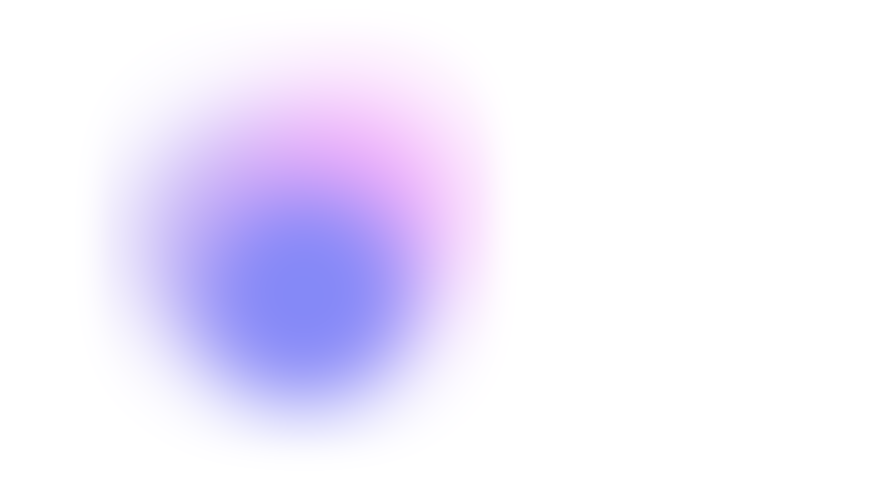
Write a WebGL 2 fragment shader that draws this background.

```glsl
#version 300 es
precision highp float;
// A soft orb of blended lavender, pink and blue glows on white.

uniform vec2 u_resolution;
out vec4 fragColor;

// Falloff from 1 at the center; a higher power gives a flatter core.
float glow(vec2 p, vec2 center, float radius, float power) {
    return exp(-pow(length(p - center) / radius, power));
}

// Rounded-square mask that lets the outermost haze end in clean white.
float haloMask(vec2 p) {
    vec2 q = abs(p - vec2(0.586, 0.525)) / vec2(0.447, 0.475);
    q *= q;
    return 1.0 - smoothstep(0.8, 1.02, sqrt(length(q)));
}

void main() {
    // Units of canvas height, origin at the lower left
    vec2 p = gl_FragCoord.xy / u_resolution.y;
    float mask = haloMask(p);

    vec3 lavender = vec3(0.78, 0.73, 0.965);
    vec3 pink = vec3(0.95, 0.66, 0.98);
    vec3 blue = vec3(0.51, 0.53, 0.97);

    // Layers from back to front
    vec3 color = vec3(1.0);
    color = mix(color, lavender, mask * glow(p, vec2(0.498, 0.525), 0.255, 3.0));
    color = mix(color, pink, mask * 0.9 * glow(p, vec2(0.694, 0.583), 0.25, 2.5));
    color = mix(color, blue, mask * 0.97 * glow(p, vec2(0.606, 0.414), 0.227, 3.0));

    fragColor = vec4(color, 1.0);
}
```
